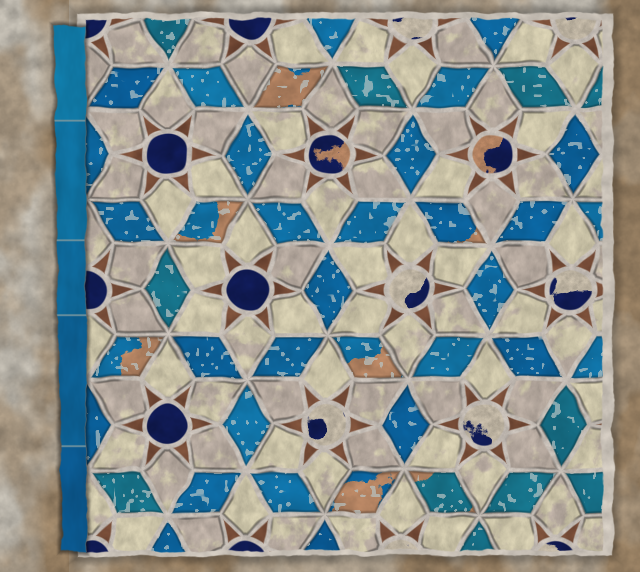
Give the GLSL for this pattern, as a Shadertoy shader.

```glsl
const float SIXTH = 1.0471976;
const vec3 GROUT = vec3(0.76, 0.73, 0.70);
const vec3 CLAY = vec3(0.70, 0.51, 0.38);
const vec3 NAVY = vec3(0.06, 0.10, 0.32);

float hash(vec2 p) {
    vec3 v = fract(vec3(p.xyx) * 0.1031);
    v += dot(v, v.yzx + 33.33);
    return fract((v.x + v.y) * v.z);
}

float noise(vec2 p) {
    vec2 i = floor(p), f = fract(p);
    f = f * f * (3.0 - 2.0 * f);
    return mix(mix(hash(i), hash(i + vec2(1, 0)), f.x),
               mix(hash(i + vec2(0, 1)), hash(i + vec2(1, 1)), f.x), f.y);
}

float fbm(vec2 p) {
    float sum = 0.0, amp = 0.533;
    for (int i = 0; i < 4; i++) {
        sum += amp * noise(p);
        p = mat2(1.6, 1.2, -1.2, 1.6) * p + 7.3;
        amp *= 0.5;
    }
    return sum;
}

float fill(float d, float aa) { return smoothstep(-aa, aa, d); }

float boxInside(vec2 p, vec2 lo, vec2 hi) {
    vec2 d = min(p - lo, hi - p);
    return min(d.x, d.y);
}

// Centre of the nearest point of a unit triangular lattice
vec2 latticeCentre(vec2 p) {
    vec2 s = vec2(1.0, 1.7320508);
    vec2 a = floor(p / s + 0.5) * s;
    vec2 b = (floor(p / s) + 0.5) * s;
    return length(p - a) < length(p - b) ? a : b;
}

vec3 glaze(vec2 id, vec2 p) {
    float h = hash(id + 50.0);
    vec3 blue = mix(vec3(0.03, 0.34, 0.57), vec3(0.07, 0.47, 0.66), h);
    blue = mix(blue, vec3(0.09, 0.44, 0.51), 0.85 * step(0.72, hash(id + 91.0)));
    return blue * (0.86 + 0.26 * fbm(p * 7.0));
}

vec3 plaster(vec2 q) {
    float n = fbm(q * vec2(11.0, 8.0));
    float tan_ = smoothstep(0.42, 0.72, n) * 0.6 + 0.75 * smoothstep(1.03, 1.09, q.x);
    tan_ += 0.45 * smoothstep(0.94, 0.99, q.y) + 0.35 * smoothstep(0.05, 0.09, q.x) * step(q.x, 0.12);
    vec3 col = mix(vec3(0.71, 0.69, 0.65), vec3(0.57, 0.48, 0.37), clamp(tan_, 0.0, 1.0));
    return col * (0.82 + 0.36 * fbm(q * 45.0));
}

vec3 starTiles(vec2 p, float aa) {
    p += 0.022 * (vec2(noise(p * 9.0), noise(p * 9.0 + 40.0)) - 0.5);
    vec2 centre = latticeCentre(p), c = p - centre;
    vec2 starId = floor(centre / vec2(0.5, 0.8660254) + 0.5);
    float r = length(c), angle = atan(c.y, c.x);
    float sector = floor(angle / SIXTH + 0.5), a = angle - sector * SIXTH;
    vec2 f = r * vec2(cos(a), abs(sin(a))) - vec2(1.0 / 3.0, 0.0);
    vec2 mid = centre + 0.5 * vec2(cos(sector * SIXTH), sin(sector * SIXTH));
    vec2 rhombId = floor(mid / vec2(0.25, 0.4330127) + 0.5);

    // Signed distances, positive inside each piece
    float rhomb = dot(f, vec2(0.866, -0.5));
    float spoke = dot(f, vec2(0.306, 0.952));
    float kite = min(min(spoke, -rhomb), r - 0.155) - 0.014;
    float spike = min(-spoke - 0.014, r - 0.158);
    float disc = 0.126 - r;
    rhomb -= 0.017;

    float grain = fbm(p * 12.0), fine = fbm(p * 34.0);
    vec3 col = GROUT * (0.88 + 0.24 * fine);

    // Cream kites, some worn to grey
    float worn = 0.55 * hash(starId + 17.0 * floor(angle / SIXTH)) + 0.6 * grain;
    vec3 cream = mix(vec3(0.80, 0.77, 0.66), vec3(0.71, 0.66, 0.62), smoothstep(0.58, 0.74, worn));
    cream *= 0.85 + 0.28 * fbm(p * vec2(22.0, 15.0));
    col = mix(col, cream, fill(kite, aa));

    // Broken dark joint lines
    float joint = min(abs(kite), abs(rhomb));
    col *= 1.0 - 0.38 * smoothstep(0.014, 0.0, joint) * smoothstep(0.38, 0.68, noise(p * 8.0 + 5.0));

    // Blue rhombs with chips down to the clay
    float chipped = step(0.83, hash(rhombId + 7.0));
    float chip = chipped * smoothstep(0.52, 0.56, noise(p * 5.0 + 3.0) + 0.15 * (fine - 0.5));
    vec3 tile = mix(glaze(rhombId, p), CLAY * (0.8 + 0.35 * grain), chip);
    tile *= 1.0 - 0.3 * smoothstep(0.02, 0.0, rhomb);
    tile = mix(tile, vec3(0.72, 0.77, 0.77), 0.7 * smoothstep(0.76, 0.82, noise(p * 32.0)));
    col = mix(col, tile, fill(rhomb, aa));

    // Brown spikes
    vec3 brown = mix(vec3(0.36, 0.22, 0.16), vec3(0.55, 0.36, 0.26), grain);
    col = mix(col, brown, fill(spike, aa));

    // Navy discs, losing glaze towards the right
    float loss = step(0.75, centre.x) * (0.56 + 0.12 * hash(starId + 23.0));
    float kept = smoothstep(-0.03, 0.03, noise(p * 8.5 + 11.0) + 0.2 * (fine - 0.5) - loss + 0.06);
    vec3 bare = mix(vec3(0.74, 0.70, 0.63), CLAY, step(abs(starId.y), 0.5));
    vec3 medal = mix(bare * (0.85 + 0.3 * fine), NAVY * (0.8 + 0.4 * grain), kept);
    return mix(col, medal, fill(disc, aa));
}

vec3 edgeStrip(vec2 q, float aa) {
    float joints[4] = float[4](0.211, 0.42, 0.551, 0.78);
    float piece = 0.0, gap = 1.0;
    for (int i = 0; i < 4; i++) {
        piece += step(joints[i], q.y);
        gap = min(gap, abs(q.y - joints[i]));
    }
    vec3 col = mix(vec3(0.06, 0.46, 0.63), vec3(0.04, 0.34, 0.55), piece / 4.0);
    col *= 0.88 + 0.24 * fbm(q * vec2(40.0, 15.0));
    return mix(vec3(0.45, 0.58, 0.62), col, fill(gap - 0.0015, aa));
}

void mainImage(out vec4 fragColor, in vec2 fragCoord) {
    vec2 q = vec2(fragCoord.x, iResolution.y - fragCoord.y) / iResolution.y;
    float aa = 1.0 / iResolution.y;
    vec2 ragged = q + 0.010 * (vec2(fbm(q * 28.0), fbm(q * 28.0 + 9.0)) - 0.5);

    // Wall, then the pale mortar rim
    vec3 col = plaster(q);
    float rim = boxInside(ragged, vec2(0.135, 0.022), vec2(1.072, 0.972));
    col *= 1.0 - 0.25 * smoothstep(-0.02, 0.0, rim);
    col = mix(col, vec3(0.80, 0.77, 0.73) * (0.85 + 0.25 * fbm(q * 50.0)), fill(rim, aa));

    // Star field narrows slightly towards the bottom
    float pitch = 0.2857 - 0.0157 * q.y * q.y;
    vec2 p = (q - vec2(0.293, 0.270)) / vec2(pitch, 0.2362) * vec2(1.0, 0.8660254);
    float field = boxInside(ragged, vec2(0.151, 0.033), vec2(1.053, 0.963));
    col = mix(col, starTiles(p, aa / pitch), fill(field, aa));

    // Blue strip along the left edge
    float strip = boxInside(ragged, vec2(mix(0.095, 0.108, q.y), 0.046), vec2(0.150, 0.963));
    col *= 1.0 - 0.45 * smoothstep(-0.010, 0.0, strip);
    col = mix(col, edgeStrip(q, aa), fill(strip, aa));

    fragColor = vec4(col, 1.0);
}
```
